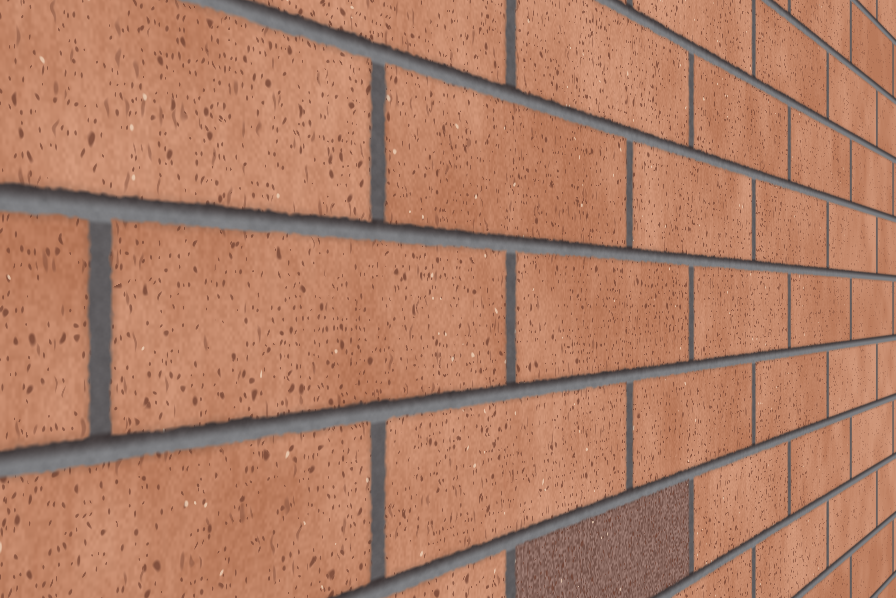
This texture is drawn by a WebGL 1 fragment shader. Its source:

```glsl
precision highp float;
// Speckled orange brick wall in running bond, receding to the right.

#define VANISH_U 1.25        // where brick lengths converge, in canvas widths
#define VANISH_V 1.2826      // where courses converge, in canvas widths
#define HORIZON 0.504        // height of the level course, from the top
#define LENGTH_SCALE 1.6146  // bricks along the wall
#define COURSE_SCALE 2.869   // courses up the wall
#define BRICK_ASPECT 2.8     // brick length in course heights
#define JOINT 0.052          // half width of a joint in course heights
#define ODD_SHIFT 0.575      // bond offset of odd courses
#define DARK_BRICK vec2(2.0, 2.0)
#define SPECK_DENSITY 0.42

uniform vec2 u_resolution;

const vec3 CLAY_LIGHT = vec3(0.81, 0.585, 0.47);
const vec3 CLAY_DEEP = vec3(0.72, 0.475, 0.355);
const vec3 CLAY_BURNT = vec3(0.50, 0.385, 0.355);
const vec3 SPECK = vec3(0.43, 0.25, 0.19);
const vec3 FLECK = vec3(0.93, 0.82, 0.72);
const vec3 MORTAR = vec3(0.49, 0.49, 0.50);
const vec3 MORTAR_SHADOW = vec3(0.25, 0.22, 0.22);

float hash(vec2 p) {
  return fract(sin(dot(p, vec2(127.1, 311.7))) * 43758.5453);
}

float noise(vec2 p) {
  vec2 i = floor(p), f = fract(p);
  f = f * f * (3.0 - 2.0 * f);
  return mix(mix(hash(i), hash(i + vec2(1.0, 0.0)), f.x),
             mix(hash(i + vec2(0.0, 1.0)), hash(i + 1.0), f.x), f.y);
}

float fbm(vec2 p) {
  float sum = 0.0, amp = 0.5;
  for (int i = 0; i < 4; i++) {
    sum += amp * noise(p);
    p = p * 2.03 + 7.3;
    amp *= 0.5;
  }
  return sum;
}

// One soft pit of random size in some of the cells.
float specks(vec2 p, float density) {
  vec2 id = floor(p);
  vec2 centre = 0.35 + 0.3 * vec2(hash(id + 17.0), hash(id + 31.0));
  float radius = mix(0.14, 0.36, hash(id + 53.0));
  float pit = 1.0 - smoothstep(radius * 0.35, radius, length(fract(p) - centre));
  return pit * step(hash(id), density);
}

void main() {
  vec2 p = gl_FragCoord.xy / u_resolution;
  p.y = 1.0 - p.y;

  // Perspective: x along the wall in bricks, y down the wall in courses.
  float bend = max(0.0, 0.4245 - p.x);
  vec2 depth = vec2(VANISH_U, VANISH_V) - p.x;
  float along = LENGTH_SCALE / depth.x - 0.45 * bend * bend - 0.375;
  float down = COURSE_SCALE * (p.y - HORIZON) / depth.y + 0.391;
  vec2 pixel = vec2(BRICK_ASPECT * LENGTH_SCALE / (depth.x * depth.x),
                    COURSE_SCALE / depth.y) / u_resolution;
  vec2 wall = vec2(along * BRICK_ASPECT, down);
  float detail = 1.0 - smoothstep(0.015, 0.08, pixel.x);

  // Running bond.
  float course = floor(down);
  float shifted = along - ODD_SHIFT * mod(course, 2.0);
  vec2 brick = vec2(floor(shifted), course);
  vec2 cell = vec2(fract(shifted), fract(down));
  vec2 edge = min(cell, 1.0 - cell) * vec2(BRICK_ASPECT, 1.0);

  // Slightly ragged brick outline.
  edge += detail * (0.024 * (fbm(wall * 9.0) - 0.47)
                  + 0.010 * (noise(wall * 38.0) - 0.5));
  vec2 soft = 0.010 + 0.6 * pixel;
  vec2 inside = smoothstep(JOINT - soft, JOINT + soft, edge);
  float clayMask = inside.x * inside.y;

  // Clay: uneven firing, vertical drag marks and shade per brick.
  float tone = hash(brick + 4.0);
  float cloud = fbm(wall * vec2(2.2, 1.6) + brick * 3.7);
  float drag = noise(wall * vec2(26.0, 5.0)) - 0.5;
  float grain = noise(wall * vec2(70.0, 48.0)) - 0.5;
  float warmth = 0.5 + 1.5 * (cloud - 0.47) + 0.6 * (tone - 0.5) + 0.35 * drag * detail;
  vec3 clay = mix(CLAY_DEEP, CLAY_LIGHT, clamp(warmth, 0.0, 1.0));
  float burnt = 1.0 - step(0.5, distance(brick, DARK_BRICK));
  clay = mix(clay, CLAY_BURNT + 0.16 * grain, burnt * 0.9);
  clay += detail * 0.06 * grain;

  // Pits, stretched downwards, and rare pale flecks.
  vec2 rough = wall + 0.03 * vec2(noise(wall * 21.0), noise(wall * 17.0 + 9.0));
  float patchy = 0.4 + 0.9 * noise(wall * vec2(3.0, 2.0) + 20.0);
  float pits = 0.85 * specks(rough * vec2(15.0, 10.0), SPECK_DENSITY * 0.5 * patchy);
  pits = max(pits, 0.75 * specks(rough * vec2(32.0, 17.0) + 5.0, SPECK_DENSITY * patchy));
  pits = max(pits, 0.45 * specks(rough * vec2(24.0, 6.0) + 11.0, SPECK_DENSITY * 0.5));
  clay = mix(clay, SPECK, pits * mix(0.25, 0.9, detail));
  clay = mix(clay, FLECK, 0.8 * detail * specks(rough * vec2(19.0, 14.0) + 40.0, 0.012));

  // Brick arris darkens a little towards its joints.
  vec2 arris = smoothstep(vec2(JOINT), vec2(JOINT + 0.045), edge);
  clay *= mix(0.9, 1.0, arris.x * arris.y);

  // Mortar: recessed, shaded under the brick above it.
  float below = fract(down + 0.5) - 0.5;
  float lit = smoothstep(-JOINT, 0.4 * JOINT, below);
  lit = mix(0.5, lit, 1.0 - smoothstep(JOINT, JOINT + 0.03, abs(below)));
  vec3 mortar = mix(MORTAR_SHADOW, MORTAR, lit);
  mortar += 0.08 * detail * (fbm(wall * 24.0) - 0.47);

  gl_FragColor = vec4(mix(mortar, clay, clayMask), 1.0);
}
```
